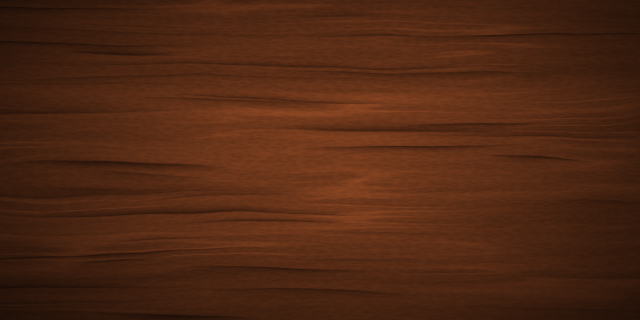
This texture is drawn by a Shadertoy shader. Its source:

```glsl
// Dark polished wood with horizontal grain, lit softly near the middle.
// Layered sines bend the fibres, stretched noise and cellular pores give the
// grain, and a loop scatters tapered dark streaks with one crisp edge each.

const vec3  WOOD_COLOR    = vec3(0.455, 0.228, 0.112);
const vec3  SHADE_TINT    = vec3(1.0, 1.03, 1.06);   // exponent: darks turn redder
const vec2  LIGHT_CENTER  = vec2(0.51, 0.55);
const vec2  LIGHT_FALLOFF = vec2(2.75, 1.95);
const float BEND          = 0.011;
const int   STREAKS       = 38;
const float STREAK_DEPTH  = 0.50;
const float BAND_CONTRAST = 0.24;
const float FIBRE_CONTRAST = 0.15;
const float PORE_CONTRAST = 0.08;
const float GLINT         = 0.20;

float hash(vec2 p) {
    vec3 q = fract(vec3(p.xyx) * 0.1031);
    q += dot(q, q.yzx + 33.33);
    return fract((q.x + q.y) * q.z);
}

float valueNoise(vec2 p) {
    vec2 cell = floor(p), f = fract(p);
    f = f * f * (3.0 - 2.0 * f);
    float low  = mix(hash(cell), hash(cell + vec2(1, 0)), f.x);
    float high = mix(hash(cell + vec2(0, 1)), hash(cell + vec2(1, 1)), f.x);
    return mix(low, high, f.y);
}

// Distance to the nearest jittered cell point
float cellular(vec2 p) {
    vec2 cell = floor(p);
    float nearest = 2.0;
    for (int j = -1; j <= 1; j++)
    for (int i = -1; i <= 1; i++) {
        vec2 c = cell + vec2(i, j);
        vec2 point = c + vec2(hash(c), hash(c + 71.7));
        nearest = min(nearest, length(p - point));
    }
    return nearest;
}

// Layered sines: slow along the fibre, drifting from one fibre to the next
float fibreBend(vec2 p) {
    float sum = 0.0, amp = 1.0, freq = 2.3;
    for (int i = 0; i < 5; i++) {
        float k = float(i);
        float drift = 2.2 * sin(p.y * (6.0 + 3.7 * k) + 1.9 * k + 0.8 * p.x);
        sum += amp * sin(p.x * freq + drift + 2.4 * k);
        amp *= 0.56;
        freq *= 1.83;
    }
    return sum;
}

// Remaining light after all dark streaks
float streakShade(vec2 p, float pixel) {
    float light = 1.0;
    for (int i = 0; i < STREAKS; i++) {
        float id = float(i);
        float size = hash(vec2(id, 5.3));
        float halfLength = mix(0.18, 0.85, size * size);
        vec2 center = vec2(2.0 * hash(vec2(id, 1.7)),
                           (id + hash(vec2(id, 2.9))) / float(STREAKS));
        float along = (p.x - center.x) / halfLength;
        float taper = max(1.0 - along * along, 0.0);
        float width = mix(0.004, 0.017, hash(vec2(id, 8.1))) * (0.3 + 0.7 * taper);
        float side = hash(vec2(id, 4.4)) < 0.65 ? 1.0 : -1.0;
        float slope = 0.025 * (hash(vec2(id, 6.6)) - 0.5);
        float across = side * (p.y - center.y - slope * along);
        float crisp = max(0.25 * width, 0.8 * pixel);
        float profile = across > 0.0 ? exp(-across * across / (crisp * crisp))
                                     : exp(across / width);
        float depth = STREAK_DEPTH * mix(0.25, 1.0, hash(vec2(id, 9.2)));
        light *= 1.0 - depth * taper * profile;
    }
    return light;
}

void mainImage(out vec4 fragColor, in vec2 fragCoord) {
    vec2 uv = fragCoord / iResolution.xy;
    vec2 p = fragCoord / iResolution.y;

    // Bend the fibres, more strongly in some places
    float figure = valueNoise(p * vec2(1.6, 5.0) + 13.0);
    vec2 grain = vec2(p.x, p.y + BEND * fibreBend(p) * mix(0.25, 1.3, figure));

    // Broad bands, then finer fibres
    float bands = 0.6 * valueNoise(grain * vec2(1.1, 17.0) + 3.0)
                + 0.4 * valueNoise(grain * vec2(2.0, 43.0) + 29.0);
    float fibres = 0.6 * valueNoise(grain * vec2(3.5, 90.0) + 51.0)
                 + 0.4 * valueNoise(grain * vec2(11.0, 170.0) + 7.0);
    float pores = 1.0 - smoothstep(0.1, 0.7, cellular(grain * vec2(34.0, 125.0)));

    float tone = 1.0 + BAND_CONTRAST * (bands - 0.5)
               + FIBRE_CONTRAST * (fibres - 0.5) - PORE_CONTRAST * (pores - 0.3);
    tone *= streakShade(grain, 1.0 / iResolution.y);

    // Thin bright threads inside the most figured patches
    float ridge = abs(2.0 * valueNoise(grain * vec2(2.2, 48.0) + 83.0) - 1.0);
    float patchMask = smoothstep(0.5, 0.85, valueNoise(p * vec2(2.7, 9.0) + 40.0));
    tone += GLINT * patchMask * (1.0 - smoothstep(0.0, 0.3, ridge));

    // Soft pool of light
    vec2 offset = uv - LIGHT_CENTER;
    tone *= exp(-dot(offset * offset, LIGHT_FALLOFF));

    fragColor = vec4(WOOD_COLOR * pow(vec3(max(tone, 0.0)), SHADE_TINT), 1.0);
}
```
